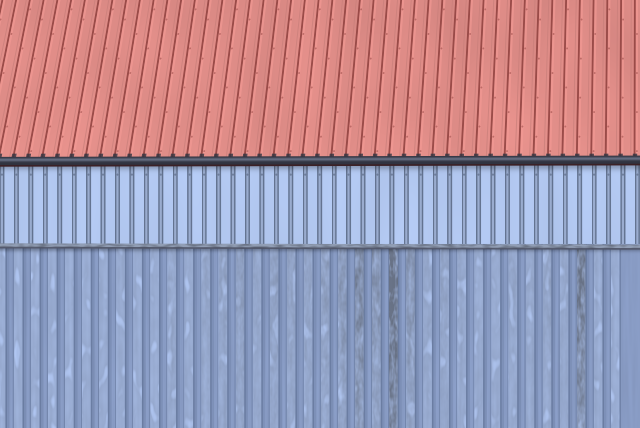
Write a WebGL 1 fragment shader that draws this texture.

```glsl
precision highp float;
// Corrugated building front: a leaning red ribbed roof, a dark gutter, a pale
// pinstriped wall, a ledge and a weathered ribbed wall. Every sheet is a
// repeated profile of soft bands; gradient noise adds dents, grime and streaks.

uniform vec2 u_resolution;

// Layout, in canvas heights (the canvas is WIDTH wide)
const float WIDTH = 1.5;
const float EAVE_Y = 0.635;
const float GUTTER_Y = 0.612;
const float LEDGE_TOP = 0.430;
const float LEDGE_Y = 0.419;
const float GUTTER_TILT = 0.003;
const float ROOF_LEAN = 0.072;
const float SHEET_PITCH = 0.03385;
const float ROOF_PHASE = 0.026;
const float STRIPE_PHASE = -0.0015;
const float RIB_PITCH = 0.03998;
const float RIB_START = 0.0723;
const float RIB_WIDTH = 0.0205;
const float LAST_RIB_END = 1.455;

const vec3 ROOF = vec3(0.89, 0.56, 0.54);
const vec3 ROOF_DARK = vec3(0.57, 0.26, 0.25);
const vec3 PALE_WALL = vec3(0.70, 0.785, 0.945);
const vec3 PALE_LINE = vec3(0.36, 0.42, 0.53);
const vec3 WALL = vec3(0.535, 0.61, 0.77);
const vec3 WALL_RIB = vec3(0.60, 0.675, 0.825);
const vec3 WALL_DARK = vec3(0.38, 0.45, 0.59);
const vec3 GRIME = vec3(0.36, 0.39, 0.45);
const vec3 GUTTER = vec3(0.19, 0.20, 0.25);

float pixel;

float hash(float n) { return fract(sin(n * 91.73) * 4375.85); }

vec2 gradient(vec2 cell) {
  float angle = 6.2832 * fract(sin(dot(cell, vec2(127.1, 311.7))) * 4375.85);
  return vec2(cos(angle), sin(angle));
}

float noise(vec2 p) {
  vec2 i = floor(p), f = fract(p);
  vec2 w = f * f * f * (f * (f * 6.0 - 15.0) + 10.0);
  vec2 e = vec2(1.0, 0.0);
  float low = mix(dot(gradient(i), f), dot(gradient(i + e), f - e), w.x);
  float high = mix(dot(gradient(i + e.yx), f - e.yx), dot(gradient(i + 1.0), f - 1.0), w.x);
  return mix(low, high, w.y);
}

// Pixel coverage above an edge, and between two edges
float above(float edge, float x) { return clamp((x - edge) / pixel + 0.5, 0.0, 1.0); }
float band(float x, float a, float b) { return above(a, x) - above(b, x); }
float bump(float x, float center, float radius) {
  float d = (x - center) / radius;
  return exp(-d * d);
}

vec3 roof(vec2 p) {
  float rise = (p.y - EAVE_Y) / (1.0 - EAVE_Y);
  float lean = ROOF_LEAN * rise;
  float along = (p.x - lean) / (1.0 - lean / WIDTH) - ROOF_PHASE;
  float rib = floor(along / SHEET_PITCH);
  float x = along - rib * SHEET_PITCH;
  vec3 color = ROOF * (1.0 + 0.06 * noise(p * vec2(9.0, 5.0)) - 0.04 * rise);
  color = mix(color, ROOF_DARK, 0.88 * band(x, 0.0035, 0.0080));
  color = mix(color, ROOF * 1.08, 0.6 * band(x, 0.0085, 0.0135));
  color = mix(color, ROOF * 0.88, 0.7 * band(x, 0.0295, 0.0320));
  // Screws in staggered rows, then the open rib ends at the eave
  float row = fract(rise * 4.0 + 0.37 * mod(rib, 3.0)) - 0.5;
  float screw = length(vec2(x - 0.0110, row * 0.09));
  color = mix(color, ROOF_DARK, 0.5 * (1.0 - above(0.0022, screw)));
  float end = band(x, 0.0015, 0.0120) * (1.0 - above(EAVE_Y + 0.006, p.y));
  return mix(color, GUTTER, 0.8 * end);
}

vec3 paleWall(vec2 p) {
  float x = mod(p.x - STRIPE_PHASE, SHEET_PITCH);
  vec3 color = PALE_WALL * (1.0 + 0.04 * noise(p * vec2(12.0, 4.0)));
  color = mix(color, PALE_WALL * 0.86, band(x, 0.0020, 0.0100));
  color = mix(color, PALE_LINE, 0.9 * (band(x, 0.0, 0.0034) + band(x, 0.0085, 0.0119)));
  float screw = length(vec2(x - 0.0060, p.y - 0.592));
  color = mix(color, PALE_LINE, 0.7 * (1.0 - above(0.0025, screw)));
  return color * (1.0 - 0.22 * bump(p.y, GUTTER_Y, 0.010));
}

vec3 weatheredWall(vec2 p) {
  float along = p.x - RIB_START;
  float rib = floor(along / RIB_PITCH);
  float x = along - rib * RIB_PITCH;
  float ribbed = 1.0 - above(LAST_RIB_END, p.x);
  float face = band(x, 0.0, RIB_WIDTH) * ribbed;
  float streak = noise(vec2(p.x * 130.0, p.y * 5.0));
  float dent = noise(p * vec2(55.0, 24.0) + rib * 3.7);
  vec3 color = mix(WALL, WALL_RIB, face) * (1.0 + 0.05 * streak);
  color *= 1.0 + face * 0.16 * smoothstep(0.15, 0.5, dent) - 0.05 * face * dent;
  // Shaded flanks on both sides of each rib
  float flank = 0.75 * band(x, RIB_WIDTH, RIB_WIDTH + 0.0035);
  flank += 0.3 * band(x, RIB_WIDTH + 0.0035, RIB_WIDTH + 0.009);
  flank += 0.55 * band(x, RIB_PITCH - 0.0025, RIB_PITCH);
  color = mix(color, WALL_DARK, flank * ribbed);
  // Grime gathers mid-wall, with a few ribs much dirtier than the rest
  float zone = bump(p.x, 0.78, 0.34) + 0.6 * bump(p.x, 1.32, 0.07);
  float dirty = zone * (0.12 + 0.38 * hash(rib + 5.0));
  dirty += 0.6 * (bump(rib, 21.0, 0.4) + bump(rib, 32.0, 0.4)) + 0.3 * bump(rib, 19.0, 0.4);
  float patchy = 0.65 + 0.9 * noise(p * vec2(90.0, 22.0)) + 0.5 * noise(p * vec2(210.0, 75.0));
  float fade = 0.65 + 0.5 * smoothstep(0.0, LEDGE_Y, p.y);
  color = mix(color, GRIME, clamp(dirty * patchy * fade * face, 0.0, 0.8));
  return color * (1.0 - 0.25 * bump(p.y, LEDGE_Y, 0.007));
}

void main() {
  pixel = 1.0 / u_resolution.y;
  vec2 p = gl_FragCoord.xy / u_resolution * vec2(WIDTH, 1.0);
  float tilt = GUTTER_TILT * (p.x / WIDTH - 0.5);

  vec3 color = mix(weatheredWall(p), paleWall(p), above(LEDGE_TOP, p.y));
  // Ledge: worn light lip over a dark underside
  float wear = noise(p * vec2(45.0, 160.0));
  float ledgeY = p.y + tilt;
  vec3 lip = mix(vec3(0.57, 0.62, 0.71), GRIME, clamp(0.25 + wear, 0.0, 1.0));
  color = mix(color, lip, band(ledgeY, LEDGE_Y, LEDGE_TOP));
  color = mix(color, GUTTER * 1.5, 0.8 * band(ledgeY, LEDGE_Y - 0.001, LEDGE_Y + 0.003));

  // Gutter: round dark pipe with a sheen and a reddish shadow line below
  float gutterY = p.y - tilt;
  vec3 pipe = GUTTER + vec3(0.20, 0.22, 0.25) * bump(gutterY, EAVE_Y - 0.007, 0.004);
  pipe = mix(pipe, vec3(0.23, 0.13, 0.15), 1.0 - above(GUTTER_Y + 0.004, gutterY));
  color = mix(color, pipe, above(GUTTER_Y, gutterY));
  color = mix(color, roof(p), above(EAVE_Y, gutterY));
  gl_FragColor = vec4(color, 1.0);
}
```
